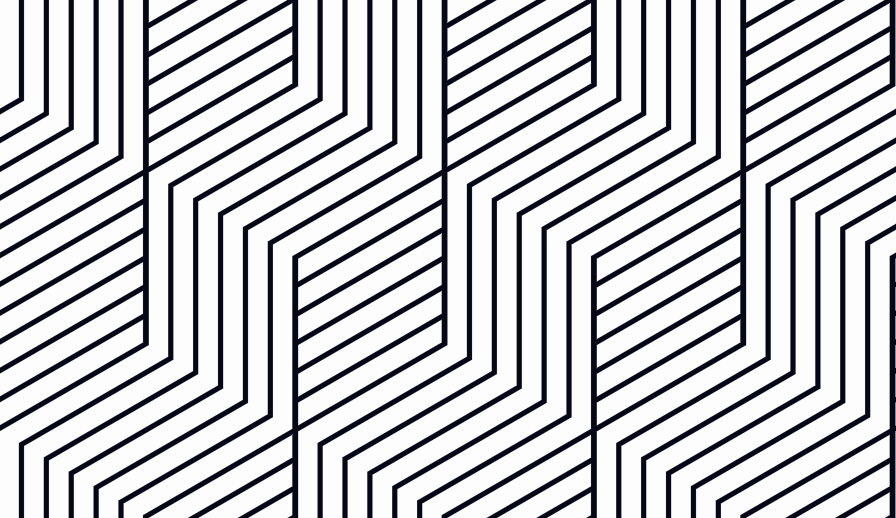
Give the GLSL for this pattern, as a Shadertoy shader.

```glsl
#define COLUMNS 6.0             // even: two columns make one repeat
#define ROWS 6.0                // row units in one vertical repeat
#define BARS 6.0                // upright stripes per column
#define SLATS 3.0               // slanted stripes per row unit
#define SHIFT vec2(0.977, -0.018)
#define LINE_WIDTH 0.0100       // in canvas heights
#define EDGE_WIDTH 0.0112
#define INK vec3(0.018, 0.028, 0.090)
#define PAPER vec3(0.994, 0.994, 0.994)

// Distance to the nearest whole number
float toInteger(float x) {
    return abs(fract(x + 0.5) - 0.5);
}

// Antialiased coverage of a line at distance d from its centre
float stroke(float d, float width) {
    float pixel = 1.0 / iResolution.y;
    return smoothstep(-0.7, 0.7, (0.5 * width - d) / pixel);
}

void mainImage(out vec4 fragColor, in vec2 fragCoord) {
    // Grid units: x counts columns, y counts row units downwards
    vec2 uv = fragCoord / iResolution.xy;
    vec2 p = vec2(uv.x, 1.0 - uv.y) * vec2(COLUMNS, ROWS) - SHIFT;
    vec2 cell = vec2(iResolution.x / iResolution.y / COLUMNS, 1.0 / ROWS);

    // Two stripe families, as distances in canvas heights
    float bars = toInteger(p.x * BARS) / BARS * cell.x;
    float slats = toInteger((p.x + p.y) * SLATS) / SLATS / length(1.0 / cell);

    // Sheared panels of upright bars, staggered by half a repeat per column;
    // their slanted ends bisect the angle where bars bend into slats
    float column = floor(p.x);
    float panel = mod(p.y - (p.x - column) + 3.0 * column - 2.0, ROWS);
    float ink = stroke(panel < 2.0 ? bars : slats, LINE_WIDTH);

    // Column edges, each running along the panels on both its sides
    float edge = floor(p.x + 0.5);
    float along = mod(p.y - (p.x - edge) - 3.0 * edge, ROWS);
    if (along < 4.0) {
        ink = max(ink, stroke(abs(p.x - edge) * cell.x, EDGE_WIDTH));
    }

    fragColor = vec4(mix(PAPER, INK, ink), 1.0);
}
```
